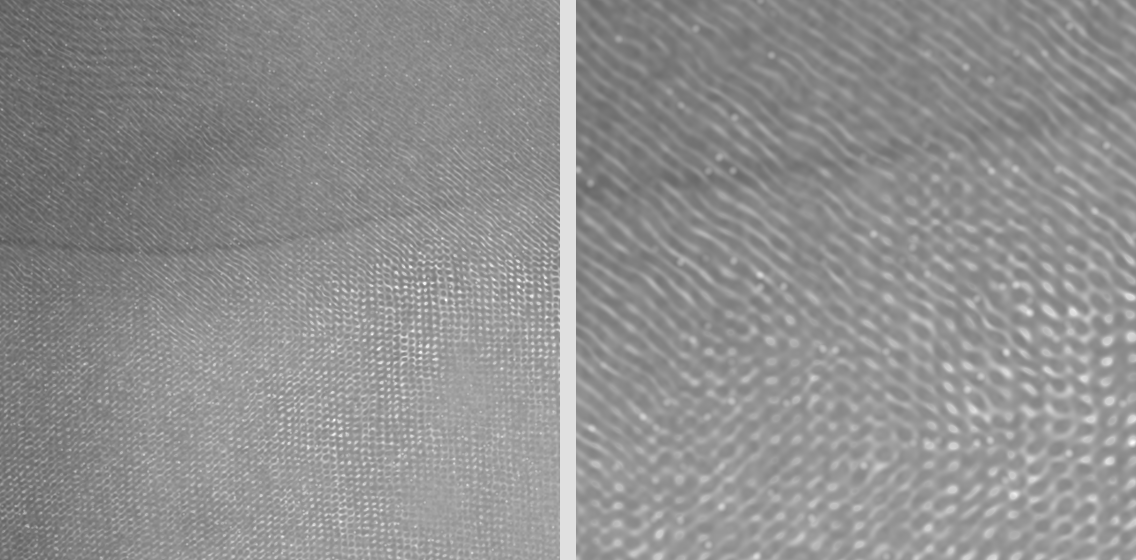
Left: the whole. Right: its middle third, enlarged.
This texture is drawn by a WebGL 2 fragment shader. Its source:

```glsl
#version 300 es
precision highp float;

uniform vec2 u_resolution;
out vec4 fragColor;

const float TAU = 6.2831853;

float hash(vec2 p) {
    vec3 q = fract(p.xyx * vec3(0.1031, 0.1030, 0.0973));
    q += dot(q, q.yzx + 33.33);
    return fract((q.x + q.y) * q.z);
}

float noise(vec2 p) {
    vec2 cell = floor(p), f = fract(p);
    f = f * f * (3.0 - 2.0 * f);
    return mix(mix(hash(cell), hash(cell + vec2(1, 0)), f.x),
               mix(hash(cell + vec2(0, 1)), hash(cell + vec2(1, 1)), f.x), f.y);
}

float fbm(vec2 p) {
    float sum = 0.0, gain = 0.5;
    for (int i = 0; i < 4; i++) {
        sum += gain * noise(p);
        p = mat2(1.6, 1.2, -1.2, 1.6) * p + 7.3;
        gain *= 0.5;
    }
    return sum;
}

// Soft elliptical spot, 1 at its center
float spot(vec2 p, vec2 center, vec2 radius) {
    vec2 d = (p - center) / radius;
    return exp(-dot(d, d));
}

float foldHeight(float x) {
    return 0.553 + 0.095 * smoothstep(0.3, 0.95, x) + 0.018 * (1.0 - smoothstep(0.0, 0.25, x));
}

// Broad light and dark areas of the cloth
float shading(vec2 p) {
    float fold = p.y - foldHeight(p.x);
    float upper = 0.41 + 0.125 * smoothstep(0.0, 0.7, p.x);
    float lower = 0.465 + 0.125 * smoothstep(0.0, 0.4, p.x) + 0.035 * p.x;
    float shade = mix(lower, upper, smoothstep(-0.22, 0.06, fold));
    shade -= 0.035 * spot(p, vec2(0.37, 0.74 + 0.3 * (p.x - 0.37)), vec2(0.2, 0.045));
    shade -= 0.04 * spot(p, vec2(0.36, 0.07), vec2(0.06, 0.05));
    shade -= 0.03 * spot(p, vec2(0.33, 0.23), vec2(0.035, 0.09));
    shade += 0.015 * smoothstep(-0.08, -0.01, fold) * (1.0 - smoothstep(-0.01, 0.004, fold));
    float crease = exp(-pow((fold + 0.002) / 0.008, 2.0));
    shade -= 0.04 * crease * (1.0 - smoothstep(0.75, 0.95, p.x));
    return shade + 0.04 * (fbm(p * vec2(9.0, 5.0)) - 0.47);
}

// How strongly the threads catch the light
float sheen(vec2 p) {
    float amount = 0.085 + 0.04 * smoothstep(0.65, 0.35, p.y);
    amount += 0.15 * spot(p, vec2(0.93, 0.50), vec2(0.25, 0.15));
    amount += 0.10 * spot(p, vec2(0.68, 0.28), vec2(0.18, 0.28));
    float smoothing = spot(p, vec2(0.835, 0.31), vec2(0.075, 0.10));
    smoothing += spot(p, vec2(0.78, 0.10), vec2(0.07, 0.07));
    smoothing += 0.8 * spot(p, vec2(1.0, 0.05), vec2(0.12, 0.2));
    smoothing += 0.6 * spot(p, vec2(0.72, 0.92), vec2(0.28, 0.13));
    return amount * (1.0 - 0.85 * min(smoothing, 1.0)) * (0.75 + 0.5 * noise(p * 14.0));
}

// Slanted, level and upright threads, each strongest in its own area
float weave(vec2 p) {
    vec2 bend = vec2(noise(p * 5.0), noise(p * 5.0 + 31.0)) * 0.014;
    bend += vec2(noise(p * 48.0 + 9.0), noise(p * 48.0 + 67.0)) * 0.005;
    vec2 t = p + bend;
    float falling = cos(TAU * dot(t, vec2(70.0, 88.0)));
    float rising = cos(TAU * dot(t, vec2(68.0, -82.0)));
    float level = cos(TAU * dot(t, vec2(6.0, 82.0)));
    float upright = cos(TAU * dot(t, vec2(84.0, 3.0)));

    float patches = noise(p * 9.0 + 11.0) - 0.5;
    float lowArea = smoothstep(0.55, 0.36, p.y + 0.25 * patches);
    float gridArea = smoothstep(0.4, 0.8, p.x + 0.25 * patches) * smoothstep(0.6, 0.46, p.y);
    vec4 weight = vec4(1.0 - 0.7 * lowArea, lowArea * (0.85 - 0.3 * gridArea),
                       0.2 + 0.3 * lowArea + 0.4 * gridArea, 0.14 + 0.2 * lowArea + 0.45 * gridArea);
    weight.x *= 1.0 - 0.4 * gridArea;
    float wave = dot(weight, vec4(falling, rising, level, upright)) / length(weight);
    float thread = clamp(0.5 + 0.42 * wave, 0.0, 1.0);

    // Threads break into short pieces
    float slanted = noise(vec2(p.x * 70.0 - p.y * 56.0, p.x * 88.0 + p.y * 110.0));
    float pieces = mix(slanted, noise(p * 120.0), 0.3 + 0.5 * lowArea);
    return thread * thread * (0.1 + 1.8 * pieces) - 0.33;
}

// Small bright glints, one possible in each cell
float glints(vec2 p) {
    vec2 g = p * 130.0, cell = floor(g);
    vec2 center = 0.35 + 0.3 * vec2(hash(cell + 17.0), hash(cell + 53.0));
    float power = smoothstep(0.93, 1.0, hash(cell + 91.0));
    return power * smoothstep(0.45, 0.05, length(fract(g) - center));
}

void main() {
    vec2 uv = gl_FragCoord.xy / u_resolution;
    float strength = sheen(uv);
    float gray = 0.01 + shading(uv) + strength * weave(uv);

    // Wider slanted rows in the upper left
    float rowPhase = uv.y * 50.0 + uv.x * 7.0 + 1.2 * noise(uv * 7.0);
    float rowArea = spot(uv, vec2(0.17, 0.91), vec2(0.3, 0.14));
    gray += 0.03 * rowArea * cos(TAU * rowPhase) * (0.1 + 1.2 * noise(uv * vec2(60.0, 100.0)));

    // Fine grain and glints
    gray += 0.06 * (noise(uv * 230.0) - 0.5) + 0.03 * (noise(uv * 125.0 + 3.0) - 0.5);
    gray += (0.13 + 0.3 * strength) * glints(uv);

    fragColor = vec4(vec3(clamp(gray, 0.0, 1.0)), 1.0);
}
```
